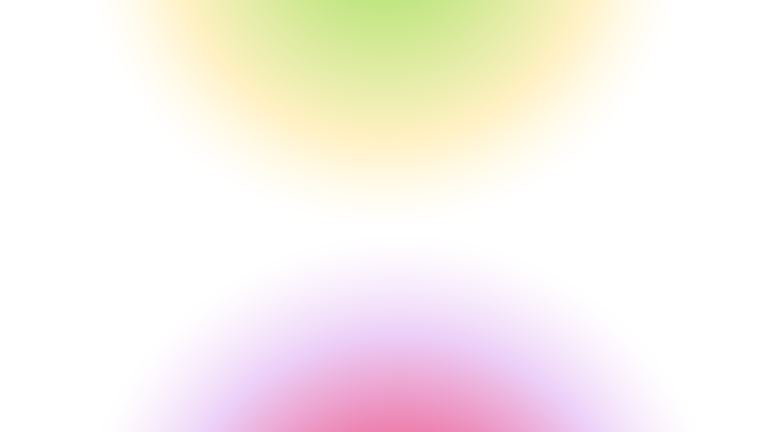
A Shadertoy shader for this background:

```glsl
// Two soft circular glows on white: green to yellow from above the top edge,
// pink to lavender from below the bottom edge. Each is a three-stop radial
// gradient, and the two are multiplied together.

// Lengths are in canvas heights; x is measured from the middle of the canvas.
const vec2 TOP_CENTER = vec2(0.0, 1.17);
const float TOP_RIM = 0.49;
const float TOP_END = 0.71;
const vec3 GREEN = vec3(0.62, 0.876, 0.37);
const vec3 YELLOW = vec3(1.0, 0.945, 0.765);

const vec2 BOTTOM_CENTER = vec2(0.035, -0.305);
const float BOTTOM_RIM = 0.53;
const float BOTTOM_END = 0.77;
const vec3 PINK = vec3(0.94, 0.08, 0.29);
const vec3 LAVENDER = vec3(0.925, 0.81, 0.97);

const vec3 WHITE = vec3(1.0);
const float FADE_POWER = 1.45; // above 1 softens the outer end of a glow

// Core colour to rim colour, then an eased fade from the rim to white.
vec3 glow(vec2 p, vec2 center, float rim, float end, vec3 core, vec3 edge) {
    float r = length(p - center);
    vec3 inner = mix(core, edge, clamp(r / rim, 0.0, 1.0));
    float remaining = clamp((end - r) / (end - rim), 0.0, 1.0);
    return mix(WHITE, inner, pow(remaining, FADE_POWER));
}

void mainImage(out vec4 fragColor, in vec2 fragCoord) {
    vec2 p = fragCoord / iResolution.y;
    p.x -= 0.5 * iResolution.x / iResolution.y;

    vec3 top = glow(p, TOP_CENTER, TOP_RIM, TOP_END, GREEN, YELLOW);
    vec3 bottom = glow(p, BOTTOM_CENTER, BOTTOM_RIM, BOTTOM_END, PINK, LAVENDER);
    fragColor = vec4(top * bottom, 1.0);
}
```
